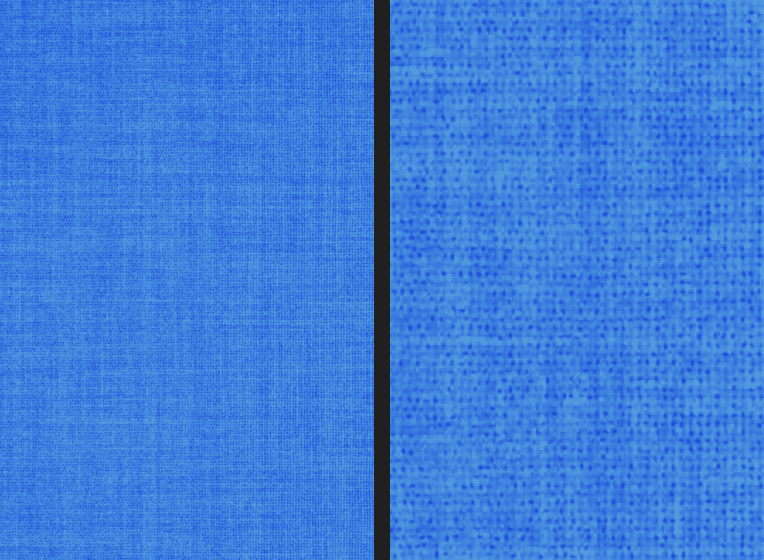
Left, the full canvas; right, a detail of the centre.
Give the GLSL for this texture, as a WebGL 2 fragment shader.

```glsl
#version 300 es
precision highp float;
// Blue woven cloth: a fine grid of threads with a dark gap at each crossing.
// Every thread carries slubs (uneven streaks along its length); rows are staggered
// at the left and line up into upright ribs at the right.

uniform vec2 u_resolution;
out vec4 fragColor;

const vec2 THREADS = vec2(132.0, 192.0);   // repeats across and down
const vec3 DEEP_BLUE  = vec3(0.12, 0.32, 0.86);
const vec3 CLOTH_BLUE = vec3(0.235, 0.495, 0.87);
const vec3 PALE_BLUE  = vec3(0.32, 0.605, 0.87);
const float TAU = 6.2831853;
const int SAMPLES = 3;

float hash(vec2 p) {
    vec3 q = fract(vec3(p.xyx) * 0.1031);
    q += dot(q, q.yzx + 33.33);
    return fract((q.x + q.y) * q.z);
}

float noise(vec2 p) {
    vec2 cell = floor(p);
    vec2 f = fract(p);
    f = f * f * (3.0 - 2.0 * f);
    float low = mix(hash(cell), hash(cell + vec2(1.0, 0.0)), f.x);
    float high = mix(hash(cell + vec2(0.0, 1.0)), hash(cell + 1.0), f.x);
    return mix(low, high, f.y);
}

// Uneven tone along one thread, centred on zero
float slub(float thread, float along, float seed) {
    float longStreak = noise(vec2(thread + seed, along * 3.0)) - 0.5;
    float shortStreak = noise(vec2(thread + seed + 311.0, along * 14.0)) - 0.5;
    return longStreak * 0.7 + shortStreak * 0.6;
}

// Dark gap between threads, nudged and stretched differently in each cell
float gap(vec2 p) {
    vec2 cell = floor(p);
    vec2 nudge = vec2(hash(cell + 3.0), hash(cell + 61.0)) - 0.5;
    vec2 f = fract(p) - 0.5 - 0.3 * nudge;
    float stretch = mix(0.75, 1.35, hash(cell + 127.0));
    float strength = mix(-0.1, 1.4, hash(cell + 19.0));
    return strength * (1.0 - smoothstep(0.05, 0.45, length(f * vec2(stretch, 1.0 / stretch))));
}

// Broad uneven light: darker top and left edge, paler lower middle
float broadTone(vec2 uv) {
    float top = smoothstep(0.65, 1.0, uv.y);
    float leftTop = (1.0 - smoothstep(0.0, 0.4, uv.x)) * smoothstep(0.4, 1.0, uv.y);
    return 0.03 - 0.08 * top - 0.07 * leftTop;
}

float clothTone(vec2 uv) {
    vec2 p = uv * THREADS;
    p += 0.4 * vec2(noise(vec2(uv.x * 9.0, uv.y * 14.0)),
                    noise(vec2(uv.x * 8.0 + 40.0, uv.y * 12.0))) - 0.2;
    vec2 thread = floor(p + 0.5);
    float row = floor(p.y);
    float ribs = smoothstep(0.3, 0.9, uv.x);

    // Crossings
    vec2 crossing = vec2(p.x + 0.5 * mod(row, 2.0) * (1.0 - ribs), p.y);
    float gaps = gap(crossing);
    float bead = hash(thread + 77.0) - 0.5;

    // Threads, single and in loose bands
    float warp = slub(thread.x, uv.y, 50.0);
    float weft = slub(thread.y, uv.x, 700.0);
    float bandAcross = noise(vec2(uv.x * 2.0, p.y * 0.3 + 90.0)) - 0.5;
    float bandUp = noise(vec2(p.x * 0.3 + 30.0, uv.y * 1.5)) - 0.5;
    float rounding = cos(TAU * p.x) * mix(0.06, 0.13, ribs) + cos(TAU * p.y) * 0.05;
    float grain = hash(floor(p * vec2(2.5, 2.0)) + 5.0) - 0.5;

    return 0.66 + broadTone(uv) - 0.48 * gaps + rounding
         + 0.27 * warp + 0.28 * weft + 0.18 * bead
         + 0.08 * bandAcross + 0.06 * bandUp + 0.36 * grain;
}

vec3 dye(float tone) {
    vec3 shade = mix(DEEP_BLUE, CLOTH_BLUE, clamp(tone / 0.6, 0.0, 1.0));
    return mix(shade, PALE_BLUE, clamp((tone - 0.6) / 0.4, 0.0, 1.0));
}

void main() {
    // Average a small grid of samples to smooth the fine threads
    float tone = 0.0;
    for (int j = 0; j < SAMPLES; j++) {
        for (int i = 0; i < SAMPLES; i++) {
            vec2 offset = (vec2(i, j) + 0.5) / float(SAMPLES) - 0.5;
            tone += clothTone((gl_FragCoord.xy + offset) / u_resolution);
        }
    }
    fragColor = vec4(dye(tone / float(SAMPLES * SAMPLES)), 1.0);
}
```
